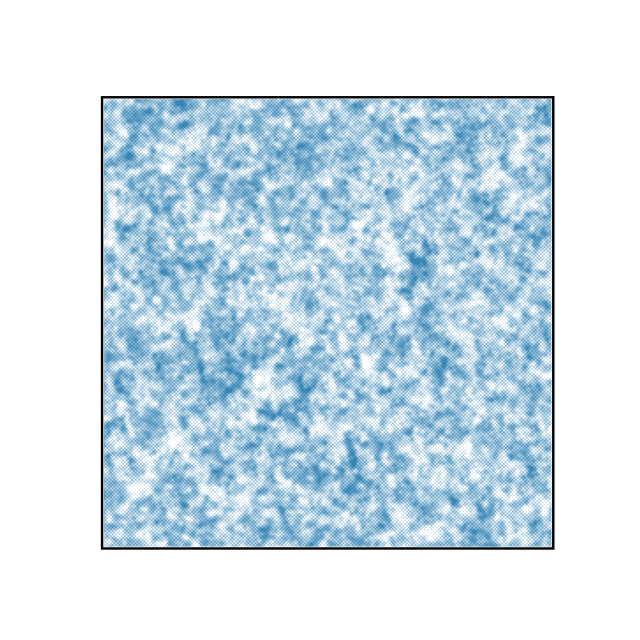
Write a WebGL 1 fragment shader that draws this texture.

```glsl
precision highp float;

uniform vec2 u_resolution;

// Layout, in units of the canvas
const vec2 PANEL_CENTER = vec2(0.512, 0.4955);
const float PANEL_HALF = 0.3525;
const float FRAME_WIDTH = 0.0038;
const float PANEL_GAP = 0.001;

// Grain
const int OCTAVES = 4;
const float COARSE_FREQUENCY = 21.0;
const float COARSE_WEIGHT = 0.42;
const float WEIGHT_GAIN = 1.6;
const float FINEST_WEIGHT = 0.65;
const float CONTRAST = 0.56;
const float MEAN_INK = 0.385;

// Fine checker weave
const float WEAVE_CELLS = 256.0;
const float WEAVE_STRENGTH = 0.21;

// Colours
const vec3 PAPER = vec3(1.0);
const vec3 INK = vec3(0.12, 0.465, 0.675);
const vec3 FRAME = vec3(0.0);

const float PI = 3.14159265;

float hash(vec2 p) {
  vec3 q = fract(vec3(p.xyx) * 0.1031);
  q += dot(q, q.yzx + 33.33);
  return fract((q.x + q.y) * q.z);
}

float valueNoise(vec2 p) {
  vec2 cell = floor(p);
  vec2 f = fract(p);
  f = f * f * (3.0 - 2.0 * f);
  float low = mix(hash(cell), hash(cell + vec2(1.0, 0.0)), f.x);
  float high = mix(hash(cell + vec2(0.0, 1.0)), hash(cell + vec2(1.0)), f.x);
  return mix(low, high, f.y);
}

// Zero-centred cloud, strongest in its second finest octave.
float cloud(vec2 p) {
  mat2 turn = mat2(0.8, 0.6, -0.6, 0.8);
  float sum = 0.0;
  float weight = COARSE_WEIGHT;
  p *= COARSE_FREQUENCY;
  for (int i = 0; i < OCTAVES; i++) {
    float w = i == OCTAVES - 1 ? FINEST_WEIGHT : weight;
    sum += w * (valueNoise(p + 100.0) - 0.5);
    p = turn * p * 2.0 + 17.3;
    weight *= WEIGHT_GAIN;
  }
  return sum;
}

// Smooth checkerboard in -1..1 over the unit panel.
float weave(vec2 p) {
  vec2 wave = cos(PI * WEAVE_CELLS * p);
  return wave.x * wave.y;
}

void main() {
  // The plain margin wraps across all four canvas edges.
  vec2 uv = fract(gl_FragCoord.xy / u_resolution);
  float pixel = 1.0 / min(u_resolution.x, u_resolution.y);
  vec2 p = uv - PANEL_CENTER;
  float edge = max(abs(p.x), abs(p.y)) - PANEL_HALF;

  // Ink density: cloud plus weave, the weave fading in the darkest grains
  float density = MEAN_INK + CONTRAST * cloud(p);
  float fade = 1.0 - 0.6 * smoothstep(0.45, 0.85, density);
  density += WEAVE_STRENGTH * fade * weave(0.5 + 0.5 * p / PANEL_HALF);
  density = clamp(density, 0.0, 0.9);

  // Panel and frame coverage
  float inset = edge + 0.5 * FRAME_WIDTH + PANEL_GAP;
  float panel = clamp(0.5 - inset / pixel, 0.0, 1.0);
  float line = clamp(0.5 + (0.5 * FRAME_WIDTH - abs(edge)) / pixel, 0.0, 1.0);

  vec3 color = mix(PAPER, INK, density * panel);
  color = mix(color, FRAME, line);
  gl_FragColor = vec4(color, 1.0);
}
```
